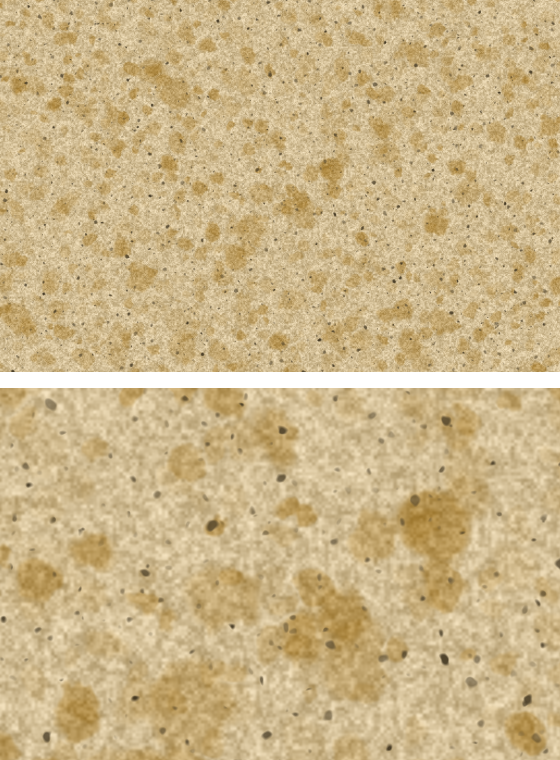
Top, the full canvas; bottom, a detail of the centre.
This texture is drawn by a Shadertoy shader. Its source:

```glsl
#define PAPER vec3(0.826, 0.747, 0.588)
#define AMBER vec3(0.670, 0.515, 0.220)
#define SPECK vec3(0.270, 0.225, 0.140)
#define GRAIN_TINT vec3(0.150, 0.160, 0.180)
#define GRAIN_SCALE 180.0
#define BLOT_CELLS 11.0
#define BLOT_DENSITY 0.66
#define SPECK_CELLS 27.0
#define SPECK_DENSITY 0.50

// Integer hash: three values in 0..1 for a cell and a seed
vec3 hash3(vec2 cell, int seed) {
    uvec3 v = uvec3(ivec3(ivec2(cell), seed)) * 1664525u + 1013904223u;
    v.x += v.y * v.z; v.y += v.z * v.x; v.z += v.x * v.y;
    v ^= v >> 16u;
    v.x += v.y * v.z; v.y += v.z * v.x; v.z += v.x * v.y;
    return vec3(v) / 4294967295.0;
}

// Smooth value noise, two independent channels
vec2 noise2(vec2 p, int seed) {
    vec2 cell = floor(p), f = fract(p);
    f = f * f * (3.0 - 2.0 * f);
    vec2 low = mix(hash3(cell, seed).xy, hash3(cell + vec2(1, 0), seed).xy, f.x);
    vec2 high = mix(hash3(cell + vec2(0, 1), seed).xy, hash3(cell + vec2(1, 1), seed).xy, f.x);
    return mix(low, high, f.y);
}

// Translucent round spots, one per occupied cell; radii and softness in cells
float spots(vec2 p, float cells, float density, vec2 radii, float soft, vec2 strengths, int seed) {
    p *= cells;
    float edge = soft + 0.7 * cells / iResolution.y;
    float clear = 1.0;
    for (int y = -1; y <= 1; y++)
    for (int x = -1; x <= 1; x++) {
        vec2 cell = floor(p) + vec2(x, y);
        vec3 place = hash3(cell, seed);
        vec3 trait = hash3(cell, seed + 1);
        if (place.z > density) continue;
        // Random stretch along a random axis
        float angle = 6.2832 * trait.z;
        vec2 axis = vec2(cos(angle), sin(angle));
        vec2 d = p - cell - place.xy;
        d += 0.22 * axis * dot(d, axis);
        float radius = mix(radii.x, radii.y, trait.x * trait.x);
        float cover = 1.0 - smoothstep(-edge, edge, length(d) - radius);
        clear *= 1.0 - cover * mix(strengths.x, strengths.y, trait.y * trait.y);
    }
    return 1.0 - clear;
}

void mainImage(out vec4 fragColor, in vec2 fragCoord) {
    vec2 p = fragCoord / iResolution.y;

    // Fine sandy grain at three sizes
    vec2 fine = noise2(p * GRAIN_SCALE, 1) - 0.5;
    vec2 finest = noise2(p * GRAIN_SCALE * 1.9 + 7.3, 2) - 0.5;
    vec2 coarse = noise2(p * GRAIN_SCALE * 0.45 + 3.1, 3) - 0.5;
    float grain = fine.x + 0.8 * finest.x + 0.35 * coarse.x;

    // Amber blots with ragged outlines, thinned by broad patches
    vec2 ragged = 0.012 * (noise2(p * 38.0, 4) - 0.5) + 0.007 * coarse + 0.004 * fine;
    vec2 q = p + ragged;
    float patches = BLOT_DENSITY + 0.35 * (noise2(p * 4.0, 5).x - 0.5);
    float clear = 1.0;
    for (int i = 0; i < 3; i++) {
        float cells = BLOT_CELLS * pow(1.5, float(i));
        vec2 offset = vec2(0.37, 0.61) * float(i);
        clear *= 1.0 - spots(q + offset, cells, BLOT_DENSITY, vec2(0.22, 0.50), 0.07,
                             vec2(0.12, 0.68), 10 + 2 * i);
    }
    float stain = (1.0 - clear) * clamp(patches + 0.30, 0.0, 1.2);

    // Dark specks: scattered grit and finer, paler dust
    vec2 s = p + 0.003 * fine;
    float grit = spots(s, SPECK_CELLS, SPECK_DENSITY, vec2(0.055, 0.150), 0.03, vec2(0.45, 1.0), 30);
    float dust = spots(s, SPECK_CELLS * 2.2, 0.20, vec2(0.08, 0.17), 0.05, vec2(0.20, 0.70), 40);

    vec3 color = mix(PAPER, AMBER, clamp(stain, 0.0, 1.0));
    color += GRAIN_TINT * grain * mix(1.0, 0.7, stain);
    color = mix(color, SPECK, 1.0 - (1.0 - grit) * (1.0 - dust));
    fragColor = vec4(clamp(color, 0.0, 1.0), 1.0);
}
```
